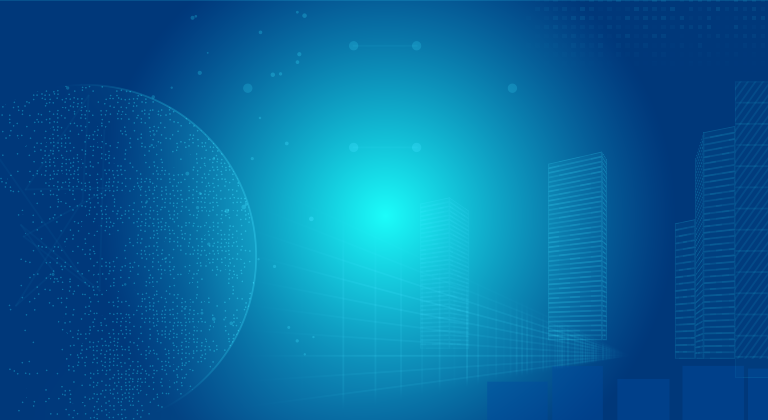
Give the GLSL for this background, as a WebGL 2 fragment shader.

```glsl
#version 300 es
precision highp float;
// Blue technology backdrop: a cyan radial glow over navy, a dotted globe at the
// left, wireframe towers and a street in perspective at the right, and loose
// particles. Lengths are in canvas heights; thin shapes are distance based.
uniform vec2 u_resolution;
out vec4 outColor;

const vec3 NAVY = vec3(0.0, 0.22, 0.48);
const vec3 CYAN = vec3(0.105, 0.99, 0.98);
const vec3 INK = vec3(0.12, 0.75, 0.88);
const vec3 PANEL = vec3(0.0, 0.29, 0.62);
const vec2 GLOW = vec2(0.918, 0.486);
const float GLOW_RADIUS = 0.69;
const vec2 GLOBE = vec2(0.202, 0.39);
const float GLOBE_RADIUS = 0.408;
const vec2 VANISH = vec2(1.505, 0.153);
const float LINE_WIDTH = 0.0007;

float aa; // width of one soft edge

float hash(vec2 p) {
    vec3 q = fract(vec3(p.xyx) * 0.1031);
    q += dot(q, q.yzx + 33.33);
    return fract((q.x + q.y) * q.z);
}
vec2 hash2(vec2 p) { return vec2(hash(p), hash(p + 47.3)); }

float cornerSlope(vec2 cell, vec2 f, vec2 corner) {
    float a = 6.2832 * hash(cell + corner);
    return dot(vec2(cos(a), sin(a)), f - corner);
}
float gradientNoise(vec2 p) {
    vec2 i = floor(p), f = fract(p), u = f * f * (3.0 - 2.0 * f);
    float low = mix(cornerSlope(i, f, vec2(0)), cornerSlope(i, f, vec2(1, 0)), u.x);
    float high = mix(cornerSlope(i, f, vec2(0, 1)), cornerSlope(i, f, vec2(1)), u.x);
    return mix(low, high, u.y);
}

float fill(float d) { return 1.0 - smoothstep(-aa * 0.5, aa * 0.5, d); }
float stroke(float d) { return 1.0 - smoothstep(LINE_WIDTH, LINE_WIDTH + aa, abs(d)); }
float disc(vec2 p, float r) { return fill(length(p) - r); }
float box(vec2 p, vec2 lo, vec2 hi) {
    vec2 d = abs(p - 0.5 * (lo + hi)) - 0.5 * (hi - lo);
    return fill(max(d.x, d.y));
}
float segment(vec2 p, vec2 a, vec2 b) {
    vec2 ab = b - a;
    return stroke(length(p - a - ab * clamp(dot(p - a, ab) / dot(ab, ab), 0.0, 1.0)));
}

// One tower face; floors converge from its sloping roof to a level base.
float face(vec2 p, vec2 span, vec2 roof, float base, float floors) {
    float t = (p.x - span.x) / (span.y - span.x);
    float top = mix(roof.x, roof.y, t), height = max(top - base, 0.01);
    float level = (p.y - base) / height * floors;
    float id = floor(level + 0.5);
    float slab = stroke((level - id) * height / floors);
    float broken = 0.55 + 0.45 * hash(vec2(id, floor(t * 5.0)));
    float edge = max(stroke(p.x - span.x), stroke(p.x - span.y));
    float inside = box(p, vec2(span.x, base), vec2(span.y, top));
    return inside * (0.22 + max(slab * broken, edge * 0.55));
}

// Facade running to the vanishing point: a fan of rails and receding posts.
float street(vec2 p) {
    float depth = VANISH.x - p.x;
    if (depth < 0.002) return 0.0;
    float slope = (p.y - VANISH.y) / depth;
    float rail = stroke((fract(slope / 0.066 + 0.5) - 0.5) * 0.066 * depth);
    rail *= 0.35 + 0.65 * hash(vec2(floor(slope / 0.066 + 0.5), 3.0));
    float k = 5.5 / depth, id = floor(k + 0.5);
    float post = stroke((k - id) * depth * depth / 5.5) * hash(vec2(id, 8.0));
    float wall = smoothstep(-0.2, -0.1, slope) * (1.0 - smoothstep(0.2, 0.54, slope));
    float fade = smoothstep(0.0, 0.12, depth) * (1.0 - smoothstep(0.55, 0.95, depth));
    return wall * fade * (0.12 + 0.65 * rail + 0.6 * post);
}

float globe(vec2 p) {
    vec2 q = (p - GLOBE) / GLOBE_RADIUS;
    float r = length(q), side = smoothstep(0.1, 0.8, q.x + 0.3 * q.y);
    vec2 grid = p / 0.0095, cell = floor(grid);
    float land = gradientNoise(q * 3.2 + 4.0) + 0.5 * gradientNoise(q * 8.0);
    float density = smoothstep(-0.5, 0.15, q.x + 0.35 * max(q.y, 0.0)) * (0.48 + 0.9 * land);
    vec2 center = 0.25 + 0.5 * hash2(cell);
    float dots = disc((fract(grid) - center) * 0.0095, 0.0018) * step(hash(cell + 9.0), density);
    float inside = fill((r - 1.0) * GLOBE_RADIUS);
    float rim = stroke((r - 1.0) * GLOBE_RADIUS) * 0.3;
    return inside * (dots * 0.42 + side * 0.09 * smoothstep(0.55, 1.0, r)) + rim * side;
}

// Scattered particles, faint links, and mirrored larger nodes.
float particles(vec2 p) {
    float sum = 0.0;
    vec2 last = vec2(0.0, 0.62);
    for (int i = 0; i < 44; i++) {
        vec2 h = hash2(vec2(float(i), 17.0));
        vec2 c = vec2(0.06 + 0.69 * sqrt(h.x), 0.14 + 0.84 * h.y);
        sum += disc(p - c, mix(0.002, 0.0055, hash(h * 91.0))) * 0.3;
        if (i % 4 == 0) {
            vec2 next = vec2(0.32 * h.x, 0.12 + 0.7 * h.y);
            sum += segment(p, last, next) * 0.045;
            last = next;
        }
    }
    vec2 m = vec2(abs(p.x - 0.917), abs(p.y - 0.77));
    sum += disc(m - vec2(0.075, 0.121), 0.011) * 0.22;
    sum += disc(vec2(abs(p.x - 0.905) - 0.315, p.y - 0.79), 0.011) * 0.22;
    return sum + segment(m, vec2(0.0, 0.121), vec2(0.075, 0.121)) * 0.06;
}

void main() {
    vec2 p = gl_FragCoord.xy / u_resolution.y;
    aa = 1.2 / u_resolution.y;

    // Glow
    float t = pow(max(1.0 - length(p - GLOW) / GLOW_RADIUS, 0.0), 1.2);
    vec3 color = mix(NAVY, CYAN, vec3(t, t, pow(t, 0.88)));
    float haze = length((p - vec2(0.65, 0.0)) / vec2(0.6, 0.3));
    color = mix(color, INK, 0.12 * (1.0 - smoothstep(0.0, 1.0, haze)));

    // Translucent panels at the lower right
    vec2 tile = vec2(p.x - 1.16, p.y) / vec2(0.155, 0.14), id = floor(tile);
    vec2 size = 0.65 + 0.33 * hash2(id + 5.0);
    float panel = box(fract(tile) * 0.14, vec2(0.0), size * 0.14);
    color = mix(color, PANEL, panel * 0.45 * step(0.0, tile.x) * step(tile.y, 1.0));

    // City, globe and particles
    float far = face(p, vec2(1.0, 1.07), vec2(0.515, 0.53), 0.17, 34.0)
              + face(p, vec2(1.07, 1.117), vec2(0.53, 0.498), 0.17, 34.0);
    float mid = face(p, vec2(1.305, 1.433), vec2(0.61, 0.639), 0.19, 38.0)
              + face(p, vec2(1.433, 1.445), vec2(0.639, 0.62), 0.19, 38.0);
    float near = face(p, vec2(1.607, 1.655), vec2(0.468, 0.478), 0.146, 20.0)
               + face(p, vec2(1.655, 1.675), vec2(0.62, 0.685), 0.146, 36.0)
               + face(p, vec2(1.675, 1.75), vec2(0.685, 0.7), 0.146, 36.0)
               + face(p, vec2(1.75, 1.84), vec2(0.806, 0.806), 0.1, 14.0) * 0.6;
    float hatch = stroke((fract((p.y - 1.4 * p.x) / 0.025) - 0.5) * 0.0145);
    near += hatch * 0.5 * box(p, vec2(1.75, 0.146), vec2(1.9, 0.806));
    float ink = far * 0.13 + mid * 0.27 + near * 0.22 + street(p) * 0.28;
    ink += globe(p) + particles(p);

    // Grid of small squares at the upper right, and the thin top edge
    vec2 g = p / 0.0215;
    float square = box(fract(g), vec2(0.25), vec2(0.75)) * hash(floor(g));
    ink += square * 0.12 * smoothstep(1.2, 1.4, p.x) * smoothstep(0.82, 0.98, p.y);
    ink += stroke(p.y - 1.0) * 0.2;

    color = mix(color, INK + 0.25 * t, clamp(ink, 0.0, 0.7));
    outColor = vec4(color, 1.0);
}
```
